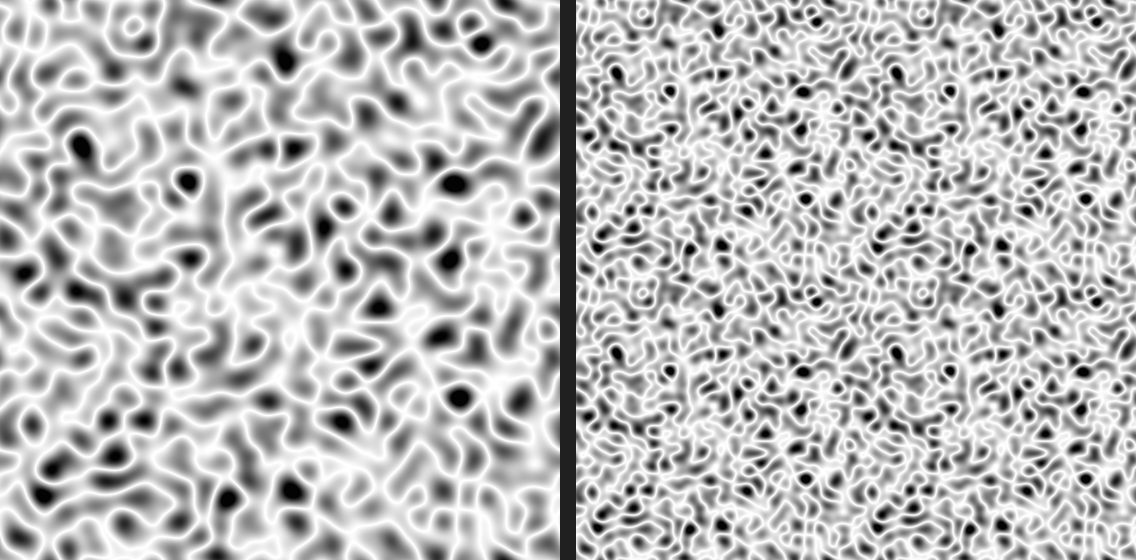
Left: one tile. Right: repeated 2 by 2.
This texture is drawn by a Shadertoy shader. Its source:

```glsl
const float CELLS = 16.0;       // whole repeats across the tile
const int   GRAINS = 3;         // wavelets scattered per cell
const float GAIN = 1.53;        // contrast of the noise
const float CREST_SOFTNESS = 0.012;
const vec3  CREST_COLOR = vec3(1.0);
const vec3  PIT_COLOR = vec3(0.01);
const float TAU = 6.28319;

// Integer hash: three values from 0 to 1
vec3 hash3(uvec3 v) {
    v = v * 1664525u + 1013904223u;
    v.x += v.y * v.z;
    v.y += v.z * v.x;
    v.z += v.x * v.y;
    v ^= v >> 16u;
    v.x += v.y * v.z;
    v.y += v.z * v.x;
    v.z += v.x * v.y;
    return vec3(v >> 8u) / 16777216.0;
}

// Wrapping noise: scattered directional wavelets with round falloff
float waveletNoise(vec2 p) {
    vec2 cell = floor(p);
    float sum = 0.0;
    for (int y = -1; y <= 1; y++) {
        for (int x = -1; x <= 1; x++) {
            vec2 neighbor = cell + vec2(x, y);
            uvec2 wrapped = uvec2(mod(neighbor, CELLS));
            for (int i = 0; i < GRAINS; i++) {
                vec3 rnd = hash3(uvec3(wrapped, uint(i) + 7u));
                vec2 offset = p - neighbor - rnd.xy;
                float angle = TAU * rnd.z;
                float falloff = max(1.0 - dot(offset, offset), 0.0);
                falloff *= falloff;
                sum += falloff * falloff * dot(offset, vec2(cos(angle), sin(angle)));
            }
        }
    }
    return sum;
}

void mainImage(out vec4 fragColor, in vec2 fragCoord) {
    vec2 uv = fragCoord / iResolution.xy;
    float height = GAIN * waveletNoise(uv * CELLS);

    // Fold the noise so its zero lines become bright crests
    float depth = sqrt(height * height + CREST_SOFTNESS * CREST_SOFTNESS) - CREST_SOFTNESS;
    fragColor = vec4(mix(CREST_COLOR, PIT_COLOR, min(depth, 1.0)), 1.0);
}
```
